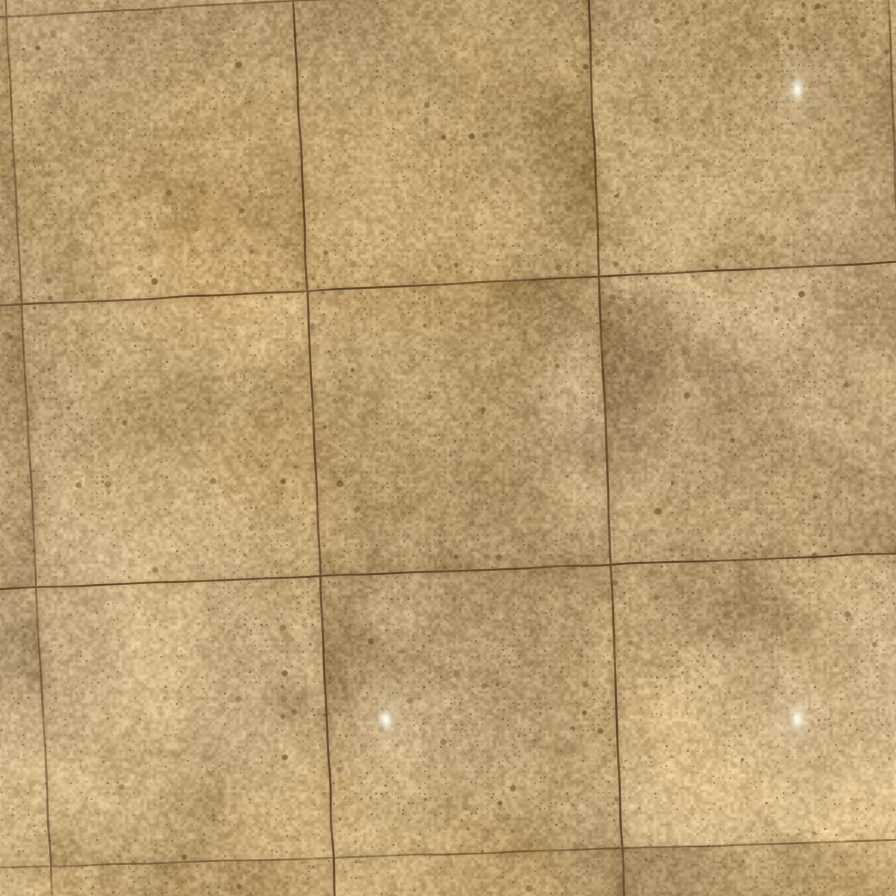
A WebGL 1 fragment shader for this texture:

```glsl
precision highp float;
// Worn tan stone floor: about three by three large square tiles seen slightly askew,
// thin uneven brown joints, cloudy stains, fine grain, dark specks and lamp glints.
// A mild quadratic warp gives tile coordinates; layered value noise gives the wear.
uniform vec2 u_resolution;

#define STONE vec3(0.762, 0.648, 0.466)
#define JOINT vec3(0.34, 0.24, 0.13)
#define SPECK vec3(0.40, 0.30, 0.18)
#define GLINT vec3(0.97, 0.98, 0.91)
#define JOINT_WIDTH 0.0023
#define STAIN_AMOUNT 0.40
#define GRAIN_AMOUNT 0.20
#define DIRT_AMOUNT 0.075

float hash(vec2 p) {
  vec3 q = fract(vec3(p.xyx) * 0.1031);
  q += dot(q, q.yzx + 33.33);
  return fract((q.x + q.y) * q.z);
}

float noise(vec2 p) {
  vec2 i = floor(p), f = fract(p);
  f = f * f * (3.0 - 2.0 * f);
  return mix(mix(hash(i), hash(i + vec2(1.0, 0.0)), f.x),
             mix(hash(i + vec2(0.0, 1.0)), hash(i + 1.0), f.x), f.y);
}

float fbm(vec2 p) {
  float sum = 0.0, weight = 0.5;
  for (int i = 0; i < 5; i++) {
    sum += weight * noise(p);
    p = mat2(1.6, 1.2, -1.2, 1.6) * p + 17.3;
    weight *= 0.5;
  }
  return sum / 0.97;
}

// Tile index n at which step * n + growth * n * n reaches the given distance
float tileIndex(float distance0, float step0, float growth) {
  return 2.0 * distance0 / (step0 + sqrt(step0 * step0 + 4.0 * growth * distance0));
}

// One jittered round speck in some of the cells
float specks(vec2 uv, float cells, float density, float pixel) {
  vec2 p = uv * cells, id = floor(p);
  vec2 centre = 0.3 + 0.4 * vec2(hash(id + 3.1), hash(id + 71.7));
  float radius = mix(0.08, 0.24, hash(id + 29.5));
  float edge = max(0.08, pixel * cells * 0.7);
  float disc = 1.0 - smoothstep(radius - edge, radius + edge, length(fract(p) - centre));
  return disc * step(hash(id + 11.9), density) * (0.4 + 0.6 * hash(id + 47.0));
}

void main() {
  vec2 uv = gl_FragCoord.xy / u_resolution;
  float pixel = 1.0 / min(u_resolution.x, u_resolution.y);

  // Skewed tile grid, counted from the top left
  vec2 pos = vec2(uv.x, 1.0 - uv.y);
  vec2 wobble = 0.0016 * (vec2(noise(uv * 24.0), noise(uv * 24.0 + 50.0)) - 0.5);
  vec2 span = vec2(0.3177 - 0.006 * pos.y, 0.3242 + 0.0085 * pos.x);
  vec2 offset = pos + wobble - vec2(0.0065 + 0.052 * pos.y, 0.0195 - 0.057 * pos.x);
  vec2 grid = vec2(tileIndex(offset.x, span.x, 0.00365),
                   tileIndex(offset.y, span.y, -0.0026));
  vec2 tile = floor(grid), nearest = floor(grid + 0.5);
  vec2 jointDist = abs(grid - nearest) * span;

  // Cloudy stains, partly broken at the joints, and a paler band low down
  vec2 shift = 9.0 * vec2(hash(tile + 21.0), hash(tile + 63.0));
  float broad = fbm(uv * 5.0 + shift);
  float cloud = fbm(uv * 9.0 + 4.0 * broad + 31.0);
  float tone = STAIN_AMOUNT * (0.6 * broad + 0.4 * cloud - 0.5);
  tone -= 0.06 * smoothstep(0.55, 0.75, fbm(uv * 7.0 + shift.yx + 80.0));
  tone += 0.03 * (hash(tile + 5.0) - 0.5);
  float band = (uv.y - 0.13) / 0.11;
  tone += 0.065 * exp(-band * band) - 0.012 * smoothstep(0.2, 0.5, uv.y);

  // Dirt gathers unevenly beside the joints
  float nearJoint = exp(-min(jointDist.x, jointDist.y) / 0.035);
  tone -= DIRT_AMOUNT * nearJoint * smoothstep(0.4, 0.7, fbm(uv * 8.0 + 120.0));

  // Fine grain in two sizes
  float grain = 0.65 * noise(uv * 290.0) + 0.45 * noise(uv * 150.0 + 40.0) - 0.55;
  tone += GRAIN_AMOUNT * grain;
  vec3 color = STONE + tone * vec3(1.0, 0.98, 0.94);

  // Slow drift between olive, grey and warm tan
  float tint = fbm(uv * 4.0 + 200.0) - 0.5;
  color += tint * vec3(-0.05, 0.01, 0.07);

  // Dark specks, thicker in some areas
  float crowd = smoothstep(0.3, 0.7, fbm(uv * 6.0 + 160.0));
  float speck = 0.55 * specks(uv, 170.0, 0.14 + 0.26 * crowd, pixel);
  speck = max(speck, 0.7 * specks(uv + 0.37, 62.0, 0.02 + 0.07 * crowd, pixel));
  color = mix(color, SPECK, speck);

  // Joints of varying strength, faint toward the outer edges
  vec2 wear = vec2(noise(vec2(nearest.x * 7.3, uv.y * 26.0)),
                   noise(vec2(uv.x * 26.0, nearest.y * 7.3 + 90.0)));
  vec2 middle = 1.0 - 0.35 * step(0.8, abs(nearest - 1.5));
  float halfWidth = 0.5 * JOINT_WIDTH;
  float soft = max(0.0009, 0.7 * pixel);
  vec2 line = 1.0 - smoothstep(halfWidth - soft, halfWidth + soft, jointDist);
  vec2 halo = 0.13 * exp(-jointDist / 0.004);
  vec2 seam = (line * (0.48 + 0.42 * wear) + halo) * middle;
  color = mix(color, JOINT, clamp(max(seam.x, seam.y), 0.0, 0.9));

  // Lamp reflections with ragged white cores
  for (int i = 0; i < 3; i++) {
    float k = float(i);
    vec2 lamp = vec2(0.89 - 0.459 * mod(k, 2.0), mix(0.90, 0.197, step(0.5, k)));
    vec2 d = (uv - lamp) * vec2(1.15, 0.8);
    float r = length(d) * (0.75 + 0.5 * noise(uv * 110.0));
    float shine = 0.75 * exp(-r * r / 0.00005) + 0.32 * exp(-r / 0.016);
    color = mix(color, GLINT, min(shine, 1.0));
  }

  gl_FragColor = vec4(clamp(color, 0.0, 1.0), 1.0);
}
```
